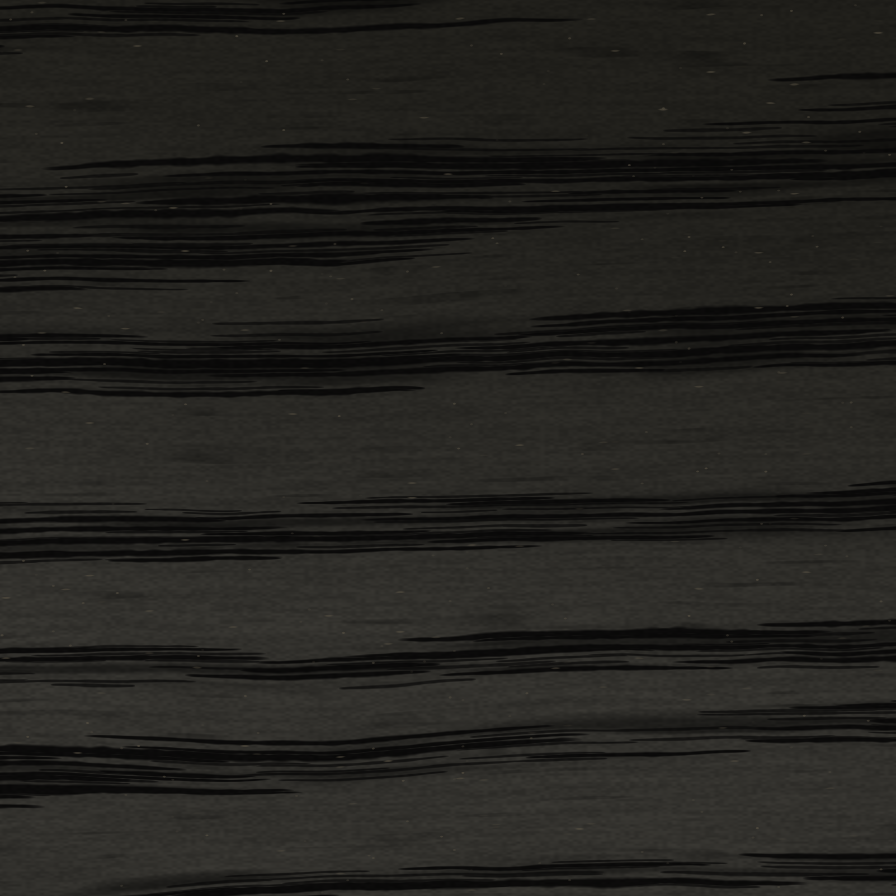
Write a three.js fragment shader that draws this texture.

```glsl
varying vec2 vUv;

float hash(vec2 p) {
  vec3 q = fract(vec3(p.xyx) * 0.1031);
  q += dot(q, q.yzx + 33.33);
  return fract((q.x + q.y) * q.z);
}

float noise(vec2 p) {
  vec2 i = floor(p);
  vec2 f = fract(p);
  f = f * f * (3.0 - 2.0 * f);
  float low = mix(hash(i), hash(i + vec2(1.0, 0.0)), f.x);
  float high = mix(hash(i + vec2(0.0, 1.0)), hash(i + vec2(1.0, 1.0)), f.x);
  return mix(low, high, f.y);
}

// One slanted growth band, soft at its borders
float band(vec2 p, float height, float slope, float halfWidth) {
  float offset = abs(p.y - height - slope * (p.x - 0.5));
  return 1.0 - smoothstep(0.5 * halfWidth, 1.3 * halfWidth, offset);
}

float poreDensity(vec2 p) {
  float d = band(p, 1.015, 0.10, 0.020);
  d = max(d, band(p, 0.790, 0.090, 0.060));
  d = max(d, band(p, 0.610, 0.005, 0.037));
  d = max(d, band(p, 0.415, 0.015, 0.032));
  d = max(d, band(p, 0.262, 0.005, 0.024));
  d = max(d, band(p, 0.160, 0.045, 0.025));
  return max(d, band(p, 0.015, 0.010, 0.018));
}

// Tapered ragged streaks, jittered on a grid and kept only inside the bands
float streaks(vec2 p, vec2 grid, float thickness, float chance, float seed) {
  vec2 home = floor(p * grid);
  float ragged = 0.65 + 0.7 * noise(vec2(p.x * 70.0, p.y * 90.0) + seed);
  float ink = 0.0;
  for (int j = -1; j <= 1; j++) {
    for (int i = -1; i <= 1; i++) {
      vec2 cell = home + vec2(float(i), float(j));
      vec2 key = cell + seed;
      vec2 jitter = vec2(hash(key + 3.7), hash(key + 19.1)) - 0.5;
      vec2 center = (cell + 0.5 + 0.7 * jitter) / grid;
      float halfLength = mix(0.3, 0.95, hash(key + 41.3)) / grid.x;
      vec2 d = p - center;
      float along = d.x / halfLength;
      float taper = sqrt(max(0.0, 1.0 - along * along));
      float width = thickness * mix(0.5, 1.2, hash(key + 67.9)) * taper * ragged;
      float present = step(hash(key + 83.3), chance * poreDensity(center));
      float line = 1.0 - smoothstep(width * 0.5, width * 1.1 + 0.0012, abs(d.y));
      ink = max(ink, line * present * smoothstep(0.0, 0.4, taper));
    }
  }
  return ink;
}

// Sparse short light flecks
float flecks(vec2 p, vec2 grid, float chance) {
  vec2 cell = floor(p * grid);
  vec2 d = fract(p * grid) - 0.5;
  float shape = 1.0 - smoothstep(0.15, 0.5, length(d));
  return shape * step(hash(cell + 7.0), chance) * hash(cell + 31.0);
}

void main() {
  vec3 litWood = vec3(0.195, 0.190, 0.174);
  vec3 dimWood = vec3(0.118, 0.114, 0.098);
  vec3 poreBlack = vec3(0.033, 0.031, 0.030);
  vec3 fleckTan = vec3(0.36, 0.33, 0.27);

  // Gentle bending of the grain
  vec2 p = vUv;
  p.y -= 0.022 * (p.x - 0.5);
  p.y -= 0.020 * (noise(vec2(p.x * 3.0, p.y * 6.0)) - 0.5);
  p.y -= 0.0035 * (noise(vec2(p.x * 16.0, p.y * 35.0)) - 0.5);

  // Uneven light over the board
  float shade = vUv.y + 0.16 * (vUv.x - 0.5);
  vec3 color = mix(litWood, dimWood, smoothstep(0.15, 1.05, shade));
  color *= 0.96 + 0.08 * noise(vUv * vec2(3.0, 7.0));

  // Fine fibres and surface grit
  float fibre = noise(p * vec2(14.0, 260.0));
  float thread = noise(p * vec2(9.0, 150.0) + 50.0);
  float grit = noise(vUv * vec2(190.0, 420.0));
  color *= 1.0 + 0.13 * (fibre - 0.5) + 0.20 * (grit - 0.5);
  color *= 1.0 - 0.28 * smoothstep(0.74, 0.95, thread) * noise(p * vec2(40.0, 90.0));

  // Shadowed fibres surrounding the open pores
  float density = poreDensity(p);
  float shadow = smoothstep(0.35, 0.85, noise(p * vec2(5.0, 110.0) + 90.0));
  color *= 1.0 - density * (0.05 + 0.38 * shadow);

  // Pores from long and heavy to short and thin
  float ink = streaks(p, vec2(2.3, 62.0), 0.0042, 0.62, 11.0);
  ink = max(ink, streaks(p, vec2(3.6, 92.0), 0.0027, 0.58, 137.0));
  ink = max(ink, 0.75 * streaks(p, vec2(7.0, 150.0), 0.0014, 0.50, 291.0));
  color = mix(color, poreBlack * (0.85 + 0.4 * grit), ink * 0.96);

  color = mix(color, fleckTan, 0.55 * flecks(p, vec2(75.0, 330.0), 0.006));
  color = mix(color, fleckTan, 0.60 * flecks(p, vec2(210.0, 300.0), 0.003));
  gl_FragColor = vec4(color, 1.0);
}
```
